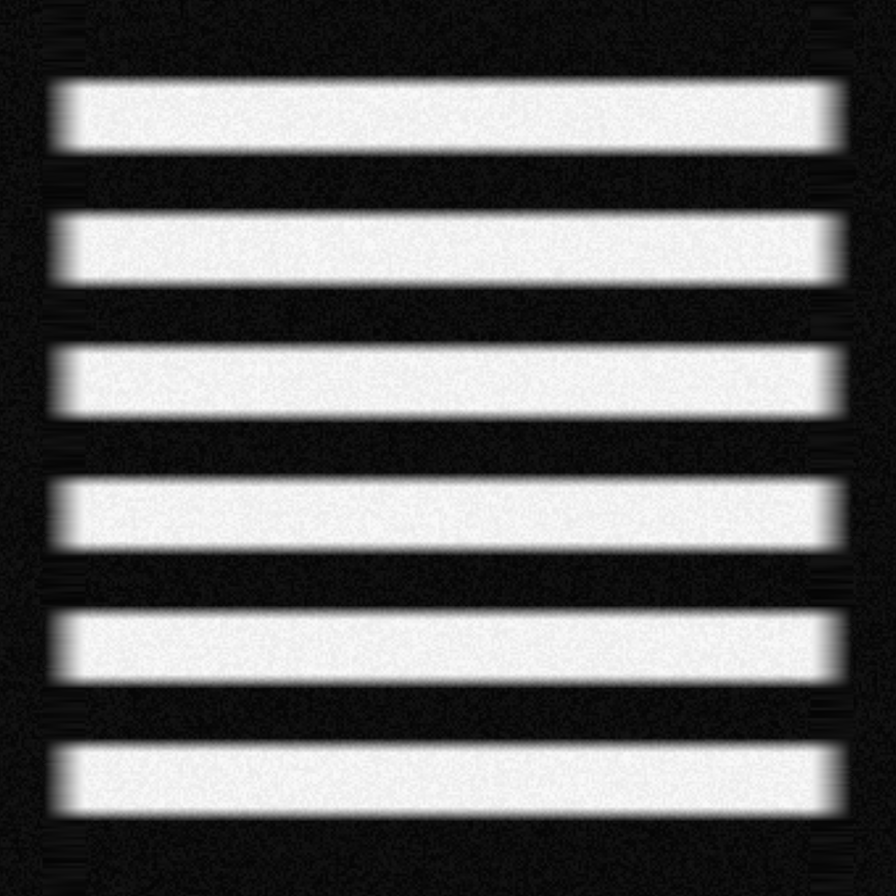
This pattern is drawn by a Shadertoy shader. Its source:

```glsl
// Six soft-edged white horizontal bars on a black ground with fine film grain.

const float BAR_COUNT = 6.0;
const float PITCH = 0.1481;
const vec2 BAR_HALF_SIZE = vec2(0.4505, 0.0464);
const vec2 FADE_WIDTH = vec2(0.045, 0.0165);
const float FADE_EASE = 1.25;
const float GRAIN_CELLS = 340.0;
const vec3 GROUND = vec3(0.046);
const vec3 PAINT = vec3(0.95);

// Sine-free hash of a lattice point, 0 to 1
float hash21(vec2 p) {
    vec3 q = fract(vec3(p.xyx) * 0.1031);
    q += dot(q, q.yzx + 33.33);
    return fract((q.x + q.y) * q.z);
}

// Smooth value noise
float valueNoise(vec2 p) {
    vec2 cell = floor(p);
    vec2 f = fract(p);
    f = f * f * (3.0 - 2.0 * f);
    float low = mix(hash21(cell), hash21(cell + vec2(1.0, 0.0)), f.x);
    float high = mix(hash21(cell + vec2(0.0, 1.0)), hash21(cell + 1.0), f.x);
    return mix(low, high, f.y);
}

// Offset from the centre of the nearest bar
vec2 barOffset(vec2 uv, float count, float pitch) {
    vec2 p = uv - 0.5;
    float last = 0.5 * (count - 1.0);
    float row = clamp(floor(p.y / pitch) + 0.5, -last, last);
    return vec2(p.x, p.y - row * pitch);
}

// Rectangle coverage: crisp start at the rim, easing out to full inside
float softBox(vec2 p, vec2 halfSize, vec2 fade, float ease) {
    vec2 depth = clamp((halfSize - abs(p)) / fade, 0.0, 1.0);
    vec2 edge = 1.0 - pow(1.0 - depth, vec2(ease));
    return edge.x * edge.y;
}

// Compress x inside the side bands so that grain is drawn out into streaks
float streakX(float x, float inner, float outer, float squeeze) {
    float d = abs(x);
    float band = clamp(d, inner, outer) - inner;
    return sign(x) * (d - band * (1.0 - squeeze));
}

void mainImage(out vec4 fragColor, in vec2 fragCoord) {
    vec2 uv = fragCoord / iResolution.xy;
    vec2 p = barOffset(uv, BAR_COUNT, PITCH);

    // Grain, streaked across the soft bar ends
    float inner = BAR_HALF_SIZE.x - FADE_WIDTH.x;
    float grainX = streakX(p.x, inner, BAR_HALF_SIZE.x, 0.06);
    vec2 grainPos = vec2(grainX + 0.5, uv.y) * GRAIN_CELLS;
    float grain = valueNoise(grainPos + 17.0) - 0.5;

    // Slightly ragged ends
    p.x += sign(p.x) * 0.005 * grain;
    float coverage = softBox(p, BAR_HALF_SIZE, FADE_WIDTH, FADE_EASE);

    vec3 color = mix(GROUND, PAINT, coverage) + 0.065 * grain;
    fragColor = vec4(clamp(color, 0.0, 1.0), 1.0);
}
```
